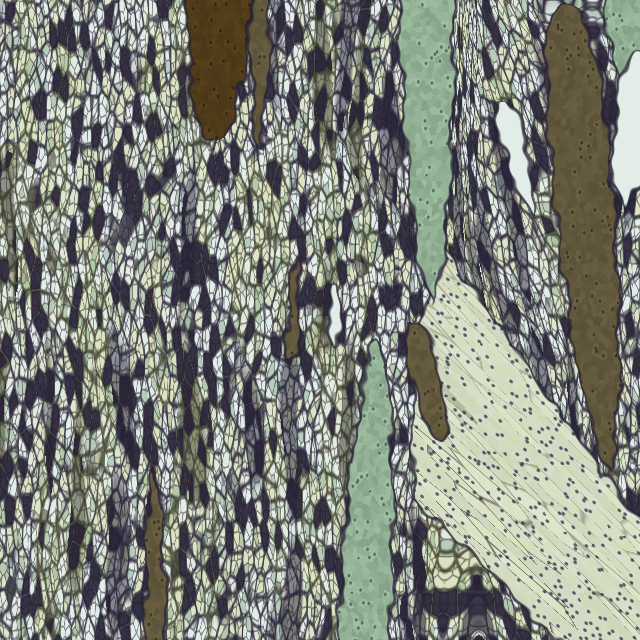
Reproduce this texture procedurally as a Shadertoy shader.

```glsl
// Thin section of a foliated rock: fine upright grains drawn as stretched
// cellular noise, crossed by tapered brown, green and clear crystals and by
// a pale speckled wedge whose cleavage runs down to the right.

#define GRAIN_SCALE vec2(80.0, 27.0)
#define FINE_SCALE vec2(125.0, 54.0)
#define STREAK_SCALE vec2(36.0, 4.0)
#define DARK_SHARE 0.17
#define PALE vec3(0.89, 0.93, 0.91)
#define CREAM vec3(0.86, 0.89, 0.76)
#define INK vec3(0.14, 0.12, 0.20)
#define OLIVE_INK vec3(0.22, 0.22, 0.16)
#define BROWN vec3(0.39, 0.35, 0.24)
#define GREEN vec3(0.58, 0.70, 0.59)

const int CRYSTALS = 12;
const int FIRST_GREEN = 6;
const int FIRST_CLEAR = 9;

// Crystal axes: blunt end xy, tip zw
const vec4 AXES[CRYSTALS] = vec4[CRYSTALS](
    vec4(0.345, 1.08, 0.335, 0.78), vec4(0.407, 1.10, 0.405, 0.77),
    vec4(0.885, 0.99, 0.950, 0.27), vec4(0.645, 0.50, 0.690, 0.31),
    vec4(0.245, -0.10, 0.240, 0.27), vec4(0.455, 0.44, 0.463, 0.60),
    vec4(0.660, 1.30, 0.675, 0.53), vec4(0.560, -0.20, 0.590, 0.47),
    vec4(1.000, 1.10, 0.980, 0.88),
    vec4(1.010, 0.92, 0.975, 0.68), vec4(0.785, 0.84, 0.835, 0.66),
    vec4(0.520, 0.56, 0.525, 0.46));
const float WIDTHS[CRYSTALS] = float[CRYSTALS](
    0.085, 0.027, 0.080, 0.040, 0.028, 0.016,
    0.075, 0.070, 0.080, 0.060, 0.030, 0.015);

vec3 hash3(vec2 p) {
    vec3 q = fract(p.xyx * vec3(0.1031, 0.1030, 0.0973));
    q += dot(q, q.yxz + 33.33);
    return fract((q.xxy + q.yzz) * q.zyx);
}

// Cellular noise: nearest distance, gap to the second nearest, cell id
vec3 cells(vec2 p) {
    vec2 base = floor(p);
    float near = 9.0, second = 9.0, id = 0.0;
    for (int y = -1; y <= 1; y++)
    for (int x = -1; x <= 1; x++) {
        vec2 cell = base + vec2(x, y);
        vec3 h = hash3(cell + 50.0);
        float d = length(cell + h.xy - p);
        if (d < near) { second = near; near = d; id = h.z; }
        else second = min(second, d);
    }
    return vec3(near, second - near, id);
}

// Blade with one rounded end and one long tip
float blade(vec2 p, vec4 axis, float width) {
    vec2 dir = axis.zw - axis.xy, rel = p - axis.xy;
    float len = length(dir);
    float t = dot(rel, dir) / (len * len);
    float side = abs(rel.x * dir.y - rel.y * dir.x) / len;
    float c = clamp(t, 0.0, 1.0);
    float profile = width * pow(c, 0.3) * pow(1.0 - c, 0.55);
    return max(side - profile, max(-t, t - 1.0) * len);
}

// Pale wedge bounded by two slanting edges and a near-upright left edge
float wedge(vec2 p) {
    float upper = dot(p - vec2(0.70, 0.60), vec2(0.81, 0.586));
    float lower = dot(p - vec2(0.64, 0.23), vec2(-0.707));
    float left = 0.645 + 0.25 * max(p.y - 0.45, 0.0) - p.x;
    return max(max(upper, lower), left);
}

vec3 grainFabric(vec2 p) {
    // Bend the fabric and lean it beside the wedge
    float lean = smoothstep(0.68, 0.76, p.x) * (1.0 - smoothstep(0.84, 0.95, p.x));
    p.x += 0.22 * (p.y - 0.5) * lean;
    p.x += 0.005 * sin(p.y * 11.0 + p.x * 9.0) + 0.002 * sin(p.y * 37.0 + p.x * 30.0);
    vec3 grain = cells(p * GRAIN_SCALE);
    vec3 fine = cells(p * FINE_SCALE + 7.0);
    vec3 streak = cells(p * STREAK_SCALE + 3.0);

    vec3 col = mix(PALE, CREAM, smoothstep(0.3, 0.8, fract(grain.z * 7.3)));
    col = mix(col, GREEN, 0.55 * step(0.78, fract(fine.z * 5.1)));
    vec3 ink = mix(INK, OLIVE_INK, smoothstep(0.45, 0.75, fract(streak.z * 3.7)));

    float band = step(0.78, streak.z) * smoothstep(0.0, 0.3, streak.y);
    col = mix(col, ink, 0.5 * band);
    col = mix(col, ink, 0.55 * (1.0 - smoothstep(0.0, 0.25, fine.y)));
    col = mix(col, ink, 0.78 * (1.0 - smoothstep(0.02, 0.30, grain.y)));
    float dark = step(1.0 - DARK_SHARE - 0.12 * band, grain.z);
    return mix(col, INK, 0.9 * dark * smoothstep(0.0, 0.12, grain.y));
}

vec3 wedgeFill(vec2 p) {
    vec2 q = vec2(p.x - p.y, p.x + p.y) * 0.707;
    vec3 speck = cells(q * vec2(75.0, 105.0));
    vec3 cleavage = cells(q * vec2(7.0, 75.0) + 11.0);
    vec3 col = mix(CREAM, PALE, 0.5 * speck.z) * (0.94 + 0.06 * cleavage.z);
    float line = step(0.55, cleavage.z) * (1.0 - smoothstep(0.0, 0.14, cleavage.y));
    float nearEdge = 1.0 - smoothstep(0.62, 0.80, q.y);
    col = mix(col, OLIVE_INK, line * (0.3 + 0.4 * nearEdge));
    float dot_ = step(0.62, speck.z) * (1.0 - smoothstep(0.12, 0.36, speck.x));
    return mix(col, INK, 0.7 * dot_);
}

// Fill a shape and ink its rim
vec3 paint(vec3 col, vec3 fill, float d) {
    col = mix(fill, col, smoothstep(-0.0015, 0.0015, d));
    return mix(col, INK, 0.75 * (1.0 - smoothstep(0.0008, 0.0038, abs(d))));
}

void mainImage(out vec4 fragColor, in vec2 fragCoord) {
    vec2 p = fragCoord / iResolution.xy;
    vec2 rough = p + 0.004 * sin(p.yx * vec2(47.0, 61.0) + 2.0 * sin(p * 83.0))
                   + 0.0015 * sin(p.yx * 190.0 + p * 70.0);
    vec3 col = paint(grainFabric(p), wedgeFill(p), wedge(rough));

    // Mottled crystals over the fabric
    vec3 mottle = cells(p * vec2(120.0, 95.0) + 21.0);
    float shade = 0.90 + 0.18 * mottle.z;
    shade *= 1.0 - 0.45 * step(0.88, mottle.z) * (1.0 - smoothstep(0.1, 0.4, mottle.x));
    for (int i = 0; i < CRYSTALS; i++) {
        vec3 fill = i < FIRST_GREEN ? BROWN : i < FIRST_CLEAR ? GREEN : PALE;
        if (i == 0) fill *= vec3(0.82, 0.68, 0.42);
        fill *= i < FIRST_CLEAR ? shade : 1.0;
        col = paint(col, fill, blade(rough, AXES[i], WIDTHS[i]));
    }
    fragColor = vec4(col, 1.0);
}
```
